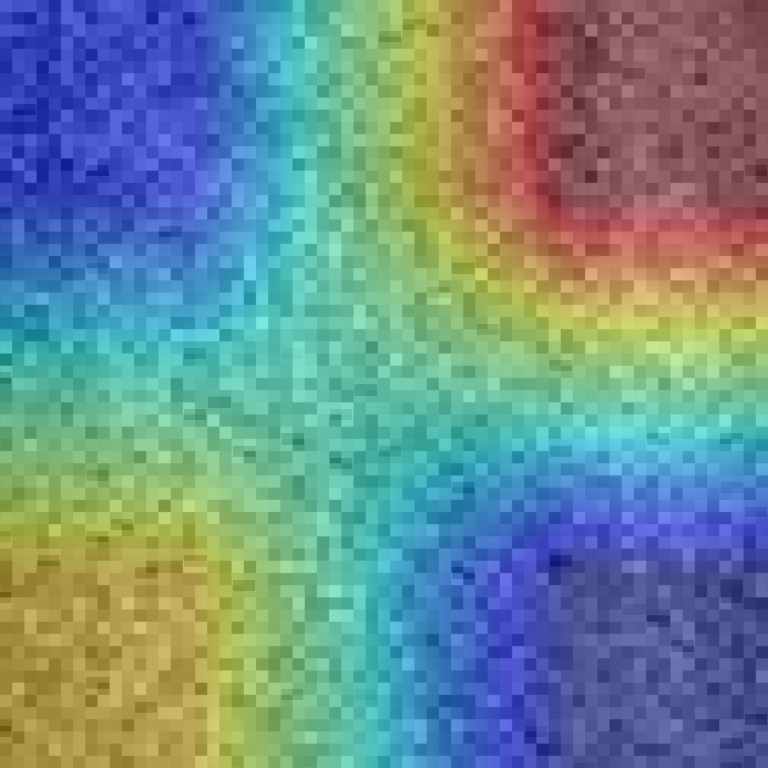
A Shadertoy shader for this background:

```glsl
#define CELLS 63.0
#define CELL_EDGE 0.07
#define GRAIN 0.125
#define STREAK 0.045
#define DASH 0.10
#define BASE_GREY 0.275
#define GREY_CAST vec3(-0.02, 0.01, 0.04)
#define TINT 0.45
#define HEAT_TOP_LEFT 0.135
#define HEAT_TOP_RIGHT 1.0
#define HEAT_LOW_LEFT 0.71
#define HEAT_LOW_RIGHT 0.0

float hash(vec2 p) {
    return fract(sin(dot(p, vec2(127.1, 311.7))) * 43758.5453);
}

// Triangular random value of one cell, from -1 to 1
float cellGrain(vec2 id) {
    return hash(id) + hash(id + 71.0) - 1.0;
}

// Flat cells whose borders blend over a narrow width
float blockNoise(vec2 p, float edge) {
    vec2 id = floor(p - 0.5);
    vec2 f = smoothstep(0.5 - edge, 0.5 + edge, fract(p - 0.5));
    float low = mix(cellGrain(id), cellGrain(id + vec2(1, 0)), f.x);
    float high = mix(cellGrain(id + vec2(0, 1)), cellGrain(id + 1.0), f.x);
    return mix(low, high, f.y);
}

// Soft elliptical spot
float glow(vec2 p, vec2 center, vec2 radius) {
    vec2 d = (p - center) / radius;
    return exp(-dot(d, d));
}

// Four corner heats, blended across the middle half of the canvas
float heatField(vec2 uv) {
    vec2 t = clamp((uv - 0.25) * 2.0, 0.0, 1.0);
    float low = mix(HEAT_LOW_LEFT, HEAT_LOW_RIGHT, t.x);
    float top = mix(HEAT_TOP_LEFT, HEAT_TOP_RIGHT, t.x);
    return mix(low, top, t.y) - 0.03 * glow(uv, vec2(0.47, 0.45), vec2(0.2));
}

// Rainbow ramp: navy, blue, cyan, green, yellow, red, maroon
vec3 heatColor(float h) {
    float red = min((h - 0.35) / 0.31, 1.0 - 0.5 * (h - 0.89) / 0.11);
    float green = min((h - 0.125) / 0.25, (0.91 - h) / 0.27);
    float blue = min(0.5 + h / 0.22, (0.65 - h) / 0.31);
    return clamp(vec3(red, green, blue), 0.0, 1.0);
}

// Broad light and dark areas of the grey layer
float softShade(vec2 uv) {
    float shade = BASE_GREY;
    shade -= 0.07 * (1.0 - smoothstep(0.0, 0.2, uv.x));
    shade += 0.08 * exp(-pow((uv.x - 0.85) / 0.11, 2.0));
    shade += 0.04 * glow(uv, vec2(0.38, 0.58), vec2(0.18));
    shade += 0.04 * glow(uv, vec2(0.27, 0.75), vec2(0.10));
    shade -= 0.05 * glow(uv, vec2(0.73, 0.85), vec2(0.05, 0.20));
    shade -= 0.05 * glow(uv, vec2(0.53, 0.74), vec2(0.07, 0.16));
    shade -= 0.06 * glow(uv, vec2(0.55, 0.38), vec2(0.10, 0.07));
    shade -= 0.04 * glow(uv, vec2(0.57, 0.15), vec2(0.06, 0.15));
    return shade;
}

void mainImage(out vec4 fragColor, in vec2 fragCoord) {
    vec2 uv = fragCoord / iResolution.xy;
    vec2 grid = uv * CELLS;

    // Grey mosaic with short runs in both directions
    float grey = softShade(uv);
    grey += GRAIN * blockNoise(grid, CELL_EDGE);
    grey += STREAK * blockNoise(grid * vec2(0.5, 1.0) + 19.0, CELL_EDGE);
    grey += STREAK * blockNoise(grid * vec2(1.0, 0.5) + 43.0, CELL_EDGE);

    // Sparse dark dashes, two cells wide
    float dash = blockNoise(grid * vec2(0.5, 1.0) + 87.5, CELL_EDGE);
    grey -= DASH * smoothstep(0.72, 0.85, dash);

    // Heat colours laid over the mosaic
    vec3 color = TINT * heatColor(heatField(uv)) + grey + GREY_CAST;
    fragColor = vec4(clamp(color, 0.0, 1.0), 1.0);
}
```
